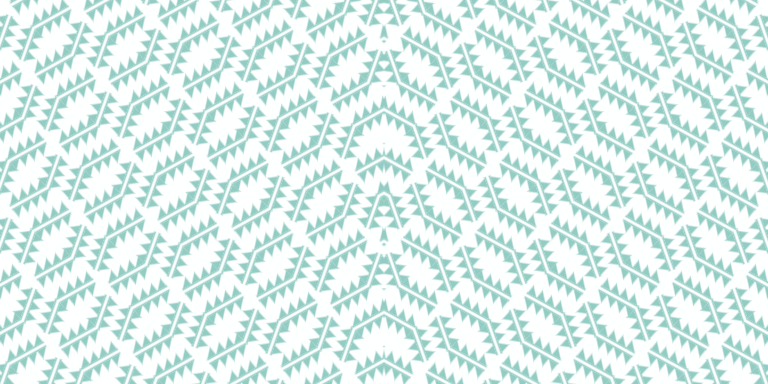
A WebGL 1 fragment shader for this pattern:

```glsl
precision highp float;

uniform vec2 u_resolution;

// Lengths are fractions of the canvas height.
#define STEP_ACROSS vec2(0.1927, -0.0182)
#define STEP_UP vec2(-0.0641, 0.1823)
#define FIRST_CELL vec2(-0.156, -0.027)
#define LINE_OFFSET 0.0063
#define LINE_HALF 0.0023
#define TOOTH_BASE 0.0240
#define TOOTH_HEIGHT 0.0225
#define SOFTNESS 0.0034
#define TEAL vec3(0.575, 0.800, 0.765)
#define PAPER vec3(0.995, 1.0, 1.0)

float cross2(vec2 a, vec2 b) {
  return a.x * b.y - a.y * b.x;
}

// Twin rails with a row of teeth on each side, running from joint to end.
float toothedEdge(vec2 p, vec2 joint, vec2 end, float outside, float teeth, float lean) {
  vec2 span = end - joint;
  float len = length(span);
  vec2 dir = span / len;
  float along = dot(p - joint, dir);
  float across = outside * cross2(dir, p - joint);

  // Rails, mitred at the joint
  float rails = abs(abs(across) - LINE_OFFSET) - LINE_HALF;
  rails = max(rails, max(-along - 0.37 * across, along - len));

  // Teeth, sheared along the edge
  float rise = abs(across) - LINE_OFFSET - LINE_HALF;
  float pitch = len / teeth;
  float slid = along - lean * sign(across) * rise;
  float index = clamp(floor(slid / pitch), 0.0, teeth - 1.0);
  float side = abs(slid - (index + 0.5) * pitch);
  float slope = 0.5 * TOOTH_BASE / TOOTH_HEIGHT;
  float flank = (side + slope * rise - 0.5 * TOOTH_BASE) / sqrt(1.0 + slope * slope);
  float tooth = max(flank, -rise - LINE_HALF);

  return min(rails, tooth);
}

// Steep and shallow edges meeting at the obtuse corner
float bentBorder(vec2 p) {
  vec2 corner = vec2(-0.0503, 0.0347);
  float steep = toothedEdge(p, corner, vec2(-0.0800, -0.0487), -1.0, 3.0, 0.0);
  float shallow = toothedEdge(p, corner, vec2(0.0435, 0.0868), 1.0, 4.0, 0.35);
  return min(steep, shallow);
}

// A cell is one border and its half-turn copy.
float cellShape(vec2 p) {
  return min(bentBorder(p), bentBorder(-p));
}

float lattice(vec2 p) {
  float area = cross2(STEP_ACROSS, STEP_UP);
  vec2 nearest = floor(vec2(cross2(p, STEP_UP), cross2(STEP_ACROSS, p)) / area + 0.5);
  float d = 1.0;
  for (int i = -1; i <= 1; i++) {
    for (int j = -1; j <= 1; j++) {
      vec2 cell = nearest + vec2(float(i), float(j));
      d = min(d, cellShape(p - cell.x * STEP_ACROSS - cell.y * STEP_UP));
    }
  }
  return d;
}

void main() {
  vec2 p = (gl_FragCoord.xy - 0.5 * u_resolution) / u_resolution.y;
  p.x = -abs(p.x); // mirror about the vertical axis

  float d = lattice(p - FIRST_CELL);
  float blur = max(SOFTNESS, 0.7 / u_resolution.y);
  float ink = 1.0 - smoothstep(-blur, blur, d);
  gl_FragColor = vec4(mix(PAPER, TEAL, ink), 1.0);
}
```
